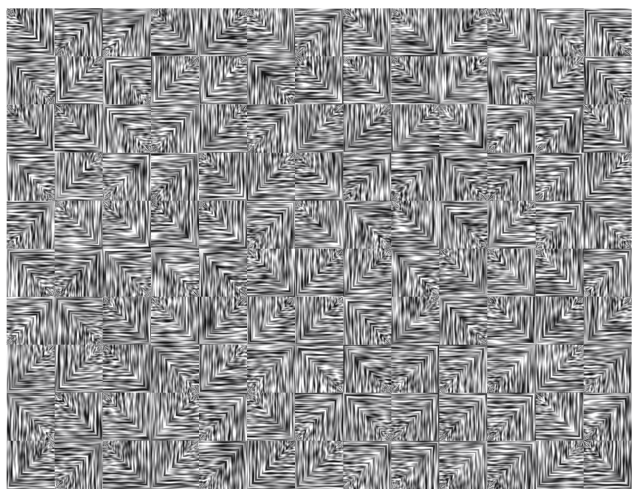
Write a Shadertoy shader that draws this pattern.

```glsl
// Grid of square tiles, each lined with long grey L-shaped streaks around a random corner.

const vec2 GRID = vec2(13.0, 10.0);         // tiles across and down
const vec2 PANEL_MIN = vec2(0.0104, 0.0184);
const vec2 PANEL_MAX = vec2(0.987, 0.9832);
const vec2 LINE_FREQ = vec2(25.0, 0.8);     // across and along the long lines
const vec2 STREAK_FREQ = vec2(24.0, 2.8);   // across and along the short streaks
const vec2 FAN_FREQ = vec2(5.0, 9.0);       // outward and around the corner fan
const vec3 PAPER = vec3(1.0);
const vec3 MID_GREY = vec3(0.562, 0.562, 0.568);
const float LINE_CONTRAST = 0.66;
const float STREAK_CONTRAST = 0.72;
const float FAN_CONTRAST = 1.0;
const float TILE_VARIATION = 0.05;
const int SAMPLES = 3;                      // antialiasing grid per side

vec2 hash22(vec2 p) {
    vec3 q = fract(p.xyx * vec3(0.1031, 0.1030, 0.0973));
    q += dot(q, q.yzx + 33.33);
    return fract((q.xx + q.yz) * q.zy);
}

// Contribution of one lattice corner with a random unit gradient
float cornerSlope(vec2 lattice, vec2 offset) {
    float angle = 6.2832 * hash22(lattice).x;
    return dot(vec2(cos(angle), sin(angle)), offset);
}

float gradientNoise(vec2 p) {
    vec2 i = floor(p), f = fract(p);
    vec2 w = f * f * f * (f * (f * 6.0 - 15.0) + 10.0);
    vec2 e = vec2(1.0, 0.0);
    float low  = mix(cornerSlope(i, f), cornerSlope(i + e, f - e), w.x);
    float high = mix(cornerSlope(i + e.yx, f - e.yx),
                     cornerSlope(i + e.xx, f - e.xx), w.x);
    return mix(low, high, w.y);
}

// x: square ring distance from the corner, y: position along the L, 0 to 2
vec2 cornerCoords(vec2 p) {
    float ring = max(max(p.x, p.y), 1e-4);
    float along = p.x > p.y ? p.y / ring : 2.0 - p.x / ring;
    return vec2(ring, along);
}

// Place the streak centre in one of the four tile corners
vec2 flipTile(vec2 p, vec2 choice) {
    return mix(p, 1.0 - p, step(0.5, choice));
}

// Long lines broken by shorter streaks, opening into rays at the corner
float grainShade(vec2 corner, vec2 seed) {
    float lines = LINE_CONTRAST * gradientNoise(corner * LINE_FREQ + seed);
    float streaks = STREAK_CONTRAST * gradientNoise(corner * STREAK_FREQ + seed.yx + 37.4);
    float rays = FAN_CONTRAST * gradientNoise(corner * FAN_FREQ + seed + 83.7);
    return mix(rays, lines + streaks, smoothstep(0.05, 0.18, corner.x));
}

vec3 tileColor(vec2 tile, vec2 p) {
    vec2 corner = cornerCoords(flipTile(p, hash22(tile + 17.0)));
    vec2 random = hash22(tile + 71.0);
    float shade = grainShade(corner, 200.0 * random);
    shade += TILE_VARIATION * (random.x - 0.5);
    return clamp(MID_GREY + shade, 0.08, 1.0);
}

vec3 sheetColor(vec2 uv) {
    vec2 q = (uv - PANEL_MIN) / (PANEL_MAX - PANEL_MIN) * GRID;
    bool inside = all(greaterThanEqual(q, vec2(0.0))) && all(lessThan(q, GRID));
    return inside ? tileColor(floor(q), fract(q)) : PAPER;
}

void mainImage(out vec4 fragColor, in vec2 fragCoord) {
    // Average sub-pixel samples to smooth the streaks and tile edges
    vec3 sum = vec3(0.0);
    for (int y = 0; y < SAMPLES; y++) {
        for (int x = 0; x < SAMPLES; x++) {
            vec2 jitter = (vec2(x, y) + 0.5) / float(SAMPLES) - 0.5;
            sum += sheetColor((fragCoord + jitter) / iResolution.xy);
        }
    }
    fragColor = vec4(sum / float(SAMPLES * SAMPLES), 1.0);
}
```
